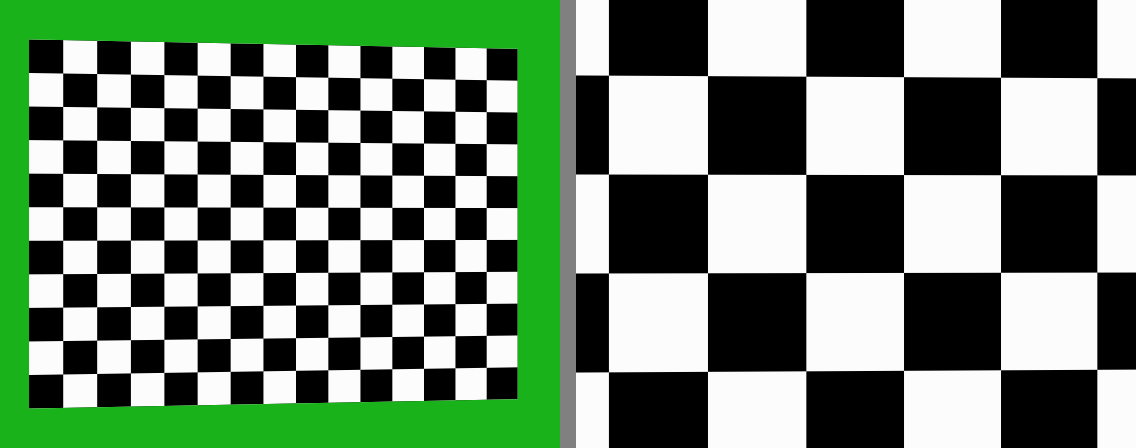
Left: the whole. Right: its middle third, enlarged.
Reproduce this pattern procedurally as a WebGL 1 fragment shader.

```glsl
precision highp float;
// A black and white checkerboard on green, turned slightly about its vertical axis.
// Screen points are mapped back onto the board by a perspective divide, then
// coloured by the product of two square waves softened over one pixel.

uniform vec2 u_resolution;

#define COLUMNS 15.0
#define ROWS 11.0
#define BOARD_LEFT 0.0518
#define BOARD_RIGHT 0.9245
#define HEIGHT_LEFT 0.824
#define HEIGHT_RIGHT 0.782
#define GREEN vec3(0.10, 0.70, 0.10)
#define WHITE vec3(0.99)
#define BLACK vec3(0.0)

// Alternates +1 and -1 on unit cells, ramping across one pixel at each edge.
float squareWave(float x, float pixel) {
    float edgeDistance = abs(mod(x - 0.5, 2.0) - 1.0) - 0.5;
    return clamp(2.0 * edgeDistance / pixel, -1.0, 1.0);
}

// Coverage of the span from low to high, softened over one pixel.
float span(float x, float low, float high, float pixel) {
    return clamp(min(x - low, high - x) / pixel + 0.5, 0.0, 1.0);
}

void main() {
    vec2 uv = gl_FragCoord.xy / u_resolution;
    vec2 pixel = 1.0 / u_resolution;

    // Perspective: the board height on screen is proportional to 1 / depth.
    float boardWidth = BOARD_RIGHT - BOARD_LEFT;
    float t = (uv.x - BOARD_LEFT) / boardWidth;
    float height = mix(HEIGHT_LEFT, HEIGHT_RIGHT, t);
    vec2 cell = vec2(COLUMNS * t * HEIGHT_RIGHT / height,
                     ROWS * ((uv.y - 0.5) / height + 0.5));

    // Size of one screen pixel in board cells.
    float columnScale = HEIGHT_LEFT * HEIGHT_RIGHT / (height * height * boardWidth);
    vec2 cellPixel = pixel * vec2(COLUMNS * columnScale, ROWS / height);

    // Checks, black in the corners.
    float parity = squareWave(cell.x, cellPixel.x) * squareWave(cell.y, cellPixel.y);
    vec3 board = mix(WHITE, BLACK, 0.5 + 0.5 * parity);

    // Board over the plain surround.
    float coverage = span(uv.x, BOARD_LEFT, BOARD_RIGHT, pixel.x)
                   * span(cell.y, 0.0, ROWS, cellPixel.y);
    gl_FragColor = vec4(mix(GREEN, board, coverage), 1.0);
}
```
